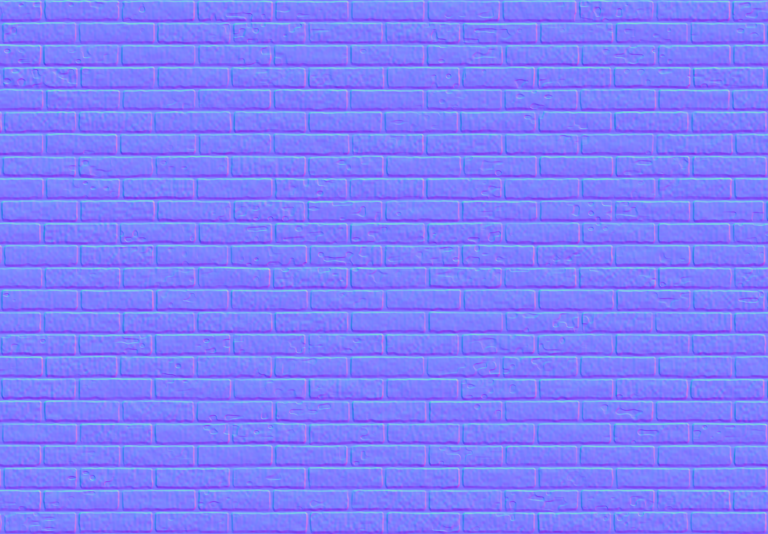
Reproduce this texture map procedurally as a Shadertoy shader.

```glsl
// Tangent-space normal map of a weathered running-bond brick wall.

// Layout, in units of the canvas height
const float ROWS = 24.0;
const float BRICK_W = 0.1433;         // ten bricks across
const float EVEN_SHIFT = 0.57;        // joint phase of even rows, in bricks
const float ODD_SHIFT = 0.02;         // joint phase of odd rows, in bricks
const float JOINT_JITTER = 0.022;     // uneven brick lengths, in bricks
const float ROW_WAVE = 0.0020;        // waviness of the bed joints

// Joint profile
const float MORTAR_SIDE = 0.0012;
const float MORTAR_BED = 0.0004;
const float BEVEL_SIDE = 0.0042;
const float BEVEL_TOP = 0.0038;
const float BEVEL_BOTTOM = 0.0061;
const float CORNER = 0.0022;          // extra rounding of the corners
const float JOINT_DEPTH = 0.0024;
const float SIDE_FILL = 0.0007;       // mortar left standing in head joints
const float EDGE_WEAR = 0.0015;

// Brick face relief
const float CROWN = 1.9;              // curvature from top to bottom
const vec2 BRICK_TILT = vec2(0.008, 0.04);
const float LUMPS = 0.0010;
const float STREAKS = 0.00052;
const float GRAIN = 0.00062;
const float PIT_DEPTH = 0.0009;
const vec2 BASE_LEAN = vec2(-0.010, 0.0);
const float SLOPE_STEP = 0.0009;

float hash(vec2 p) {
    vec3 q = fract(p.xyx * vec3(0.1031, 0.1030, 0.0973));
    q += dot(q, q.yzx + 33.33);
    return fract((q.x + q.y) * q.z);
}

float noise(vec2 p) {
    vec2 i = floor(p);
    vec2 f = fract(p);
    f = f * f * (3.0 - 2.0 * f);
    float low = mix(hash(i), hash(i + vec2(1, 0)), f.x);
    float high = mix(hash(i + vec2(0, 1)), hash(i + vec2(1, 1)), f.x);
    return mix(low, high, f.y);
}

// Position of the vertical joint at the left of a brick, in bricks
float jointAt(float id, float row) {
    return id + (hash(vec2(id + 40.0, row + 7.0)) - 0.5) * 2.0 * JOINT_JITTER;
}

// Surface height; p.y runs downward from the top of the wall
float wallHeight(vec2 p) {
    // Row and brick lookup
    float y = p.y + (noise(p * vec2(10.0, 30.0) + 50.0) - 0.5) * ROW_WAVE;
    float row = floor(y * ROWS);
    float shift = mod(row, 2.0) < 0.5 ? EVEN_SHIFT : ODD_SHIFT;
    float u = p.x / BRICK_W - shift;
    float id = floor(u);
    if (u < jointAt(id, row)) id -= 1.0;
    else if (u > jointAt(id + 1.0, row)) id += 1.0;

    // Distances to the four joint centres
    float left = (u - jointAt(id, row)) * BRICK_W;
    float right = (jointAt(id + 1.0, row) - u) * BRICK_W;
    float top = y - row / ROWS;
    float bottom = 1.0 / ROWS - top;

    // Raised brick with rounded corners and worn edges
    float wear = (noise(p * 95.0) - 0.5) * EDGE_WEAR;
    float side = min(left, right) - MORTAR_SIDE - wear;
    float bed = min(top / BEVEL_TOP, bottom / BEVEL_BOTTOM) * BEVEL_TOP - MORTAR_BED - wear;
    vec2 rim = max(1.0 + CORNER / BEVEL_SIDE - vec2(side / BEVEL_SIDE, bed / BEVEL_TOP), 0.0);
    float face = 1.0 - smoothstep(CORNER / BEVEL_SIDE, 1.0 + CORNER / BEVEL_SIDE, length(rim));

    // Head joints are filled a little higher than bed joints
    float headJoint = smoothstep(0.0, BEVEL_BOTTOM, min(top, bottom) - MORTAR_BED);
    float depth = JOINT_DEPTH - SIDE_FILL * headJoint * (1.0 - face);

    // Per-brick tilt and crown
    vec2 local = vec2(left - right, bottom - top) * 0.5;
    vec2 key = vec2(id + 90.0, row + 20.0);
    vec2 tilt = (vec2(hash(key), hash(key + 31.0)) - 0.5) * BRICK_TILT;
    float relief = dot(local, tilt) - CROWN * local.y * local.y;

    // Lumps, vertical drag streaks and grain of varying strength
    float rough = 0.6 + hash(key * 3.0) * 0.7;
    relief += (noise(p * vec2(38.0, 62.0) + 11.0) - 0.5) * LUMPS;
    relief += (noise(p * vec2(200.0, 60.0) + 23.0) - 0.5) * STREAKS * rough;
    float grain = (noise(p * vec2(180.0, 165.0) + 71.0) - 0.5) * GRAIN * rough;

    // Small pits and scrapes gathered in patches
    float patchy = smoothstep(0.50, 0.80, noise(p * vec2(12.0, 20.0) + 200.0));
    float pit = patchy * smoothstep(0.62, 0.85, noise(p * vec2(75.0, 105.0) + 130.0));

    float raised = depth + relief - pit * PIT_DEPTH;
    return face * raised + (JOINT_DEPTH - depth) + grain * (0.5 + 0.5 * face);
}

vec3 wallNormal(vec2 p) {
    vec2 e = vec2(SLOPE_STEP, 0.0);
    vec2 slope = vec2(wallHeight(p + e.xy) - wallHeight(p - e.xy),
                      wallHeight(p - e.yx) - wallHeight(p + e.yx)) / (2.0 * SLOPE_STEP);
    return normalize(vec3(BASE_LEAN - slope, 1.0));
}

void mainImage(out vec4 fragColor, in vec2 fragCoord) {
    // Average a 2 x 2 grid of samples to smooth the edges
    vec3 sum = vec3(0.0);
    for (int i = 0; i < 4; i++) {
        vec2 offset = vec2(i % 2, i / 2) * 0.5 - 0.25;
        vec2 p = (fragCoord + offset) / iResolution.y;
        sum += wallNormal(vec2(p.x, 1.0 - p.y));
    }
    fragColor = vec4(sum * 0.125 + 0.5, 1.0);
}
```
